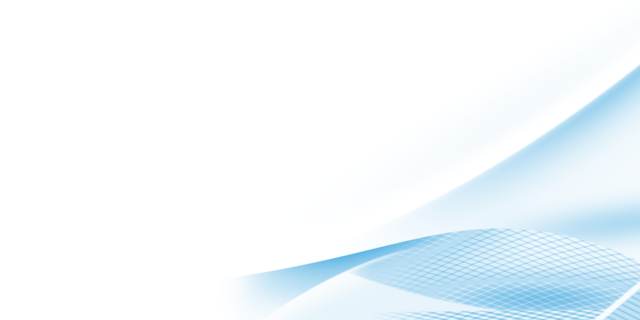
This background is drawn by a Shadertoy shader. Its source:

```glsl
const vec3 PAPER = vec3(1.0);
const vec3 SKY_INK = vec3(0.35, 0.70, 0.89);

// Soft step that is one pixel wide or wider
float cover(float d, float soft) {
    float w = max(soft, 0.8 / iResolution.y);
    return smoothstep(-w, w, d);
}

// Thin repeated lines along the whole values of v
float threads(float v, float width) {
    float d = abs(fract(v - 0.5) - 0.5);
    float w = length(vec2(dFdx(v), dFdy(v)));
    return 1.0 - smoothstep(width - w * 0.5, width + w * 0.7, d);
}

float ribbonEdge(float x) {
    float t = x - 1.04;
    return 0.234 + t * (0.385 + 0.212 * t);
}

float waveCrest(float x) {
    float u = x - 1.5625;
    float flatten = u < 0.0 ? 2.1 : 0.0;
    return 0.286 - 0.54 * u * u / (1.0 + flatten * u * u);
}

float lobeEdge(float x) {
    float t = x - 0.833;
    return 0.01 + t * (0.70 - 0.5 * t);
}

float meshFloor(float x) {
    float s = x - 1.094;
    return 0.146 - s * (0.359 - 0.24 * s);
}

// Sweeping ribbon with a pale diagonal haze above it
float ribbonInk(vec2 p) {
    float depth = ribbonEdge(p.x) - p.y;
    float reach = smoothstep(0.95, 2.0, p.x);
    float below = 0.335 + 0.55 * (p.x - 0.7) - p.y;
    float haze = 0.09 * smoothstep(0.0, 0.27, below)
        * smoothstep(0.03, 0.13, -depth) * smoothstep(0.75, 1.7, p.x);
    float fold = 0.62 * pow(reach, 1.4) * smoothstep(-0.03, 0.03, depth)
        * exp(-pow(max(depth, 0.0) / 0.105, 1.6));
    float veil = 0.07 * smoothstep(1.0, 1.6, p.x);
    float bandY = (p.y - 0.31 - 0.12 * (p.x - 2.0)) / 0.06;
    float band = 0.4 * smoothstep(1.4, 1.95, p.x) * exp(-bandY * bandY);
    return mix(haze, fold + veil + band, cover(depth, 0.006));
}

// Crossed threads over a shaded ground
float meshInk(vec2 p, float depth) {
    float shoulder = 0.7 * exp(-depth / 0.085) * (1.0 - smoothstep(1.25, 1.7, p.x));
    vec2 pool = (p - vec2(1.7, 0.065)) / vec2(0.36, 0.068);
    float ground = 0.1 + shoulder + 0.75 * exp(-dot(pool, pool));
    float bend = 0.22 * (p.x - 1.4) * (p.x - 1.4);
    float falling = threads((p.y + 0.3 * p.x + bend) * 60.0, 0.13);
    float rising = threads((p.y - 0.5 * p.x + 1.5 * bend) * 48.0, 0.13);
    float net = (0.65 * falling + 0.55 * rising) * smoothstep(1.1, 1.4, p.x);
    return ground + net * mix(0.34, -0.26, smoothstep(0.3, 0.55, ground));
}

float waveInk(vec2 p) {
    float depth = max(waveCrest(p.x) - p.y, 0.0);

    // Left shoulder, dark under the crest
    float shade = 0.08 + 0.85 * smoothstep(0.68, 1.1, p.x) * exp(-depth / 0.085);
    float ink = shade * smoothstep(0.64, 0.86, p.x) * smoothstep(-0.02, 0.11, p.y);
    ink += 0.05 * smoothstep(0.62, 0.8, p.x);

    // Pale lobe whose bright rim melts into the crest
    float inside = lobeEdge(p.x) - p.y;
    float lobe = 0.03 + 0.11 * smoothstep(0.0, 0.1, inside);
    float joined = smoothstep(1.14, 1.42, p.x);
    ink = mix(ink, lobe, cover(inside, 0.005) * (1.0 - joined));

    // Mesh above its sloping floor, pale sheet below
    float aboveFloor = cover(p.y - meshFloor(p.x), 0.005);
    float span = max(cover(inside - 0.006, 0.012), joined);
    float body = mix(lobe, meshInk(p, depth), aboveFloor);
    return mix(ink, body, span * smoothstep(1.04, 1.18, p.x));
}

void mainImage(out vec4 fragColor, in vec2 fragCoord) {
    vec2 p = fragCoord / iResolution.y;
    float ink = ribbonInk(p);

    float wave = cover(waveCrest(p.x) - p.y, 0.003) * smoothstep(0.62, 0.82, p.x);
    ink = mix(ink, waveInk(p), wave);

    // Fine woven strip along the base
    float strip = cover(0.028 + 0.012 * (p.x - 1.5) - p.y, 0.004);
    float weave = 0.14 + 0.4 * threads((p.y + 0.22 * p.x) * 75.0, 0.2)
        + 0.2 * threads((p.y - 0.4 * p.x) * 56.0, 0.2);
    ink = mix(ink, weave, strip * smoothstep(1.12, 1.45, p.x));

    // White slash and the blue corner behind it
    float slash = p.y - 0.005 - 0.84 * (p.x - 1.875);
    float corner = 0.38 + 0.25 * threads((p.y + 0.5 * p.x) * 50.0, 0.16);
    ink = mix(ink, corner, cover(-slash - 0.012, 0.005));
    ink *= 1.0 - 0.9 * cover(0.012 - abs(slash), 0.006);

    fragColor = vec4(mix(PAPER, SKY_INK, clamp(ink, 0.0, 1.0)), 1.0);
}
```
